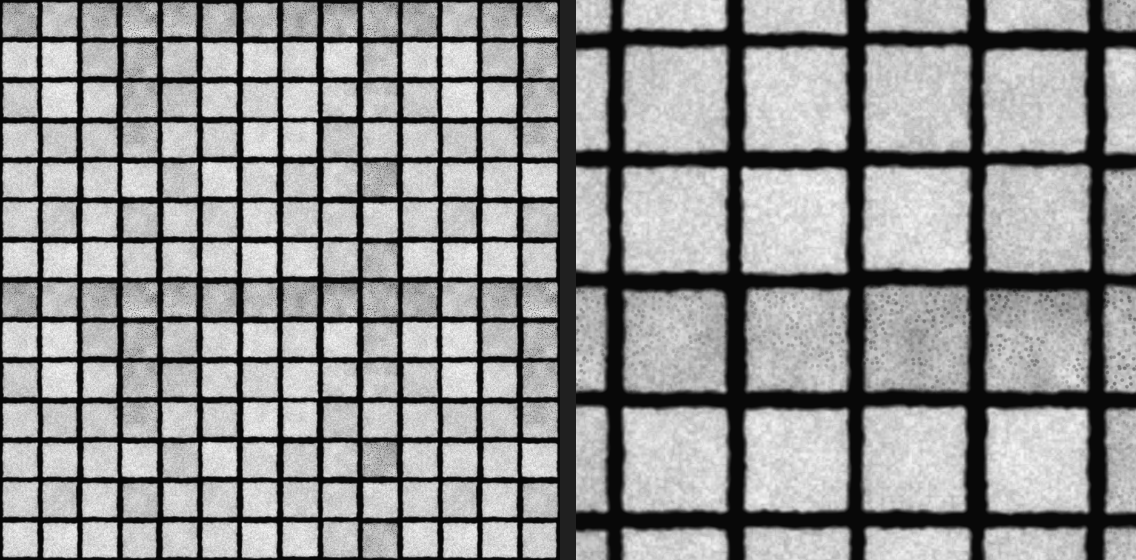
Left, the full canvas; right, a detail of the centre.
Reproduce this texture procedurally as a WebGL 2 fragment shader.

```glsl
#version 300 es
precision highp float;
// Worn pale grey mosaic tiles, 14 by 14, set in wide black grout with one sooty row in seven.

#define TILES 14.0               // tiles across and down
#define PERIOD vec2(10.0, 7.0)   // tiles after which the wear recurs
#define GROUT 0.135              // joint width, in tile pitches
#define SOFTNESS 0.028           // half width of the blurred tile rim
#define WOBBLE 0.006             // waviness of the tile rim
#define GRAIN 0.24               // contrast of the fine grain
#define SOOT 0.30                // darkening of stained tiles
#define PITS 0.38                // darkness of specks in stained tiles
#define DIRTY_ROW 6.0            // sooty row within each period, from below
#define STAIN_COLUMN 3.0         // first stained column, the next is six on

const vec3 GROUT_BLACK = vec3(0.03);
const vec3 TILE_WHITE = vec3(0.875);
const float PI = 3.14159265;

uniform vec2 u_resolution;
out vec4 fragColor;

vec2 hash2(vec2 p) {
    vec3 q = fract(p.xyx * vec3(0.1031, 0.1030, 0.0973));
    q += dot(q, q.yzx + 33.33);
    return fract((q.xx + q.yz) * q.zy);
}

float valueNoise(vec2 p) {
    vec2 i = floor(p), f = fract(p);
    f = f * f * (3.0 - 2.0 * f);
    float low = mix(hash2(i).x, hash2(i + vec2(1, 0)).x, f.x);
    float high = mix(hash2(i + vec2(0, 1)).x, hash2(i + vec2(1, 1)).x, f.x);
    return mix(low, high, f.y);
}

// Distance to the nearest scattered point
float cellular(vec2 p) {
    vec2 i = floor(p), f = fract(p);
    float nearest = 2.0;
    for (int y = -1; y <= 1; y++)
        for (int x = -1; x <= 1; x++) {
            vec2 o = vec2(x, y);
            nearest = min(nearest, length(o + hash2(i + o) - f));
        }
    return nearest;
}

float roundedBox(vec2 p, vec2 halfSize, float radius) {
    vec2 q = abs(p) - halfSize + radius;
    return length(max(q, 0.0)) + min(max(q.x, q.y), 0.0) - radius;
}

// Signed distance to a hand-cut tile: shifted, resized and wavy
float tileShape(vec2 p, vec2 id) {
    vec2 shift = (hash2(id + 11.3) - 0.5) * 0.026;
    vec2 size = 0.5 - 0.5 * GROUT + (hash2(id + 47.9) - 0.5) * 0.02;
    vec2 phase = 2.0 * PI * hash2(id + 83.1);
    vec2 wave = sin(p.yx * 9.0 + phase) + 0.6 * sin(p.yx * 27.0 + phase.yx);
    float nibble = valueNoise(p * 19.0 + id * 41.0 + 400.0) - 0.5;
    return roundedBox(p - shift + WOBBLE * wave, size, 0.035) + 0.014 * nibble;
}

// How stained a tile is: strong in the dirty row, sparse in two columns
float tileGrime(vec2 id) {
    vec2 h = hash2(id + 5.7);
    float column = pow(abs(cos(PI * (id.x - STAIN_COLUMN) / 6.0)), 10.0);
    float row = 1.0 - step(0.5, abs(id.y - DIRTY_ROW));
    return mix(0.6 * column * h.y, 0.22 + 0.35 * h.x + 0.45 * column, row);
}

// Brightness of the tile face
float tileFace(vec2 p, vec2 id) {
    vec2 seed = id * 37.0 + 60.0;
    float fine = valueNoise(p * 26.0 + seed);
    float finer = valueNoise(p.yx * 43.0 + seed * 2.0);
    float cloud = valueNoise(p * 3.5 + seed);
    float worms = 1.0 - smoothstep(0.0, 0.12, abs(valueNoise(p * 15.0 + seed) - 0.5));
    float shade = 1.0 - 0.09 * hash2(id + 29.0).x - 0.07 * (cloud - 0.5);
    shade += GRAIN * (0.55 * fine + 0.45 * finer - 0.5) - 0.035 * worms;

    // Soot gathers in clouds toward the top, with dark pits
    float grime = tileGrime(id);
    float gather = clamp(0.35 + 0.7 * cloud + 0.5 * p.y, 0.0, 1.3);
    float pits = 1.0 - smoothstep(0.14, 0.38, cellular(p * 17.0 + seed));
    float pitted = smoothstep(0.3, 0.75, valueNoise(p * 6.0 + seed + 9.0) + 0.3 * p.y);
    return shade - grime * (SOOT * gather + PITS * pits * (0.3 + 0.7 * pitted));
}

void main() {
    vec2 grid = gl_FragCoord.xy / u_resolution * TILES;
    vec2 id = mod(floor(grid), PERIOD);
    vec2 p = fract(grid) - 0.5;
    float pixel = TILES / min(u_resolution.x, u_resolution.y);

    // Tile over grout, with a worn shadow along the rim
    float d = tileShape(p, id);
    float blur = max(SOFTNESS, 0.8 * pixel);
    float cover = 1.0 - smoothstep(-blur, blur, d);
    float rim = 0.2 * exp(30.0 * min(d, 0.0));
    vec3 face = TILE_WHITE * clamp(tileFace(p, id) - rim, 0.0, 1.1);
    fragColor = vec4(mix(GROUT_BLACK, face, cover), 1.0);
}
```
